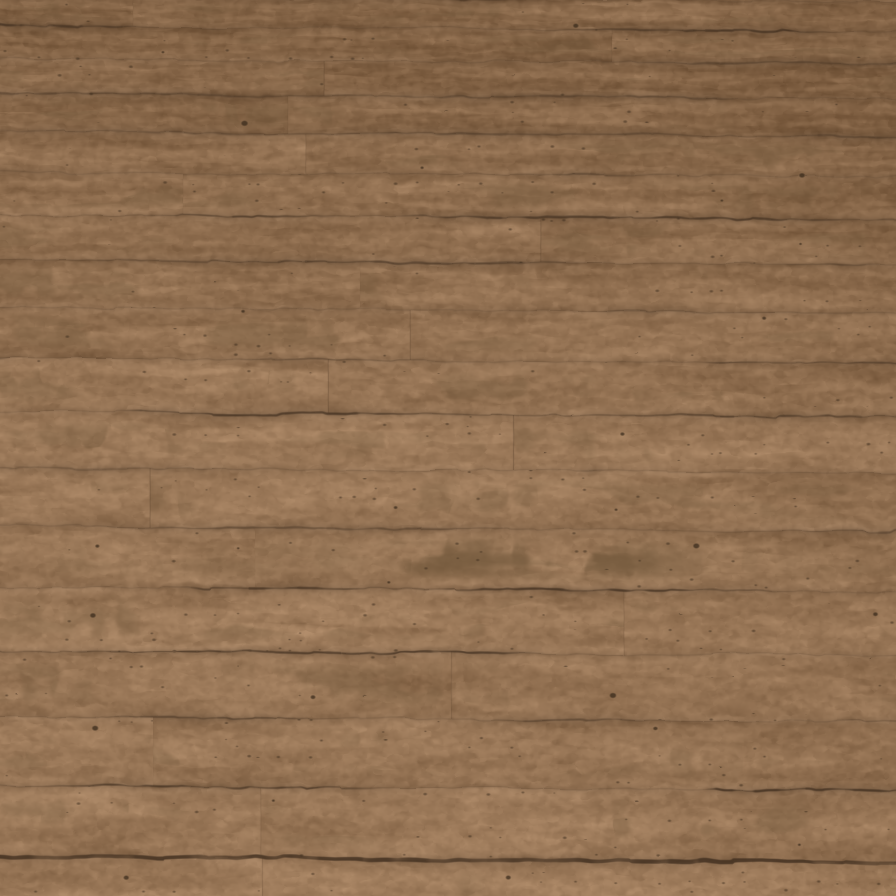
Give the GLSL for this texture, as a Shadertoy shader.

```glsl
// Worn brown floorboards receding upward, with broken seams, butt joints, stains and pits.

vec2 hash2(vec2 p) {
    vec3 q = fract(p.xyx * vec3(0.1031, 0.1030, 0.0973));
    q += dot(q, q.yzx + 33.33);
    return fract((q.xx + q.yz) * q.zy);
}

// Smooth cellular noise: blends the random shades of nearby feature points.
float cellNoise(vec2 p) {
    vec2 cell = floor(p);
    float shade = 0.005, total = 0.01;
    for (int j = -1; j <= 1; j++)
    for (int i = -1; i <= 1; i++) {
        vec2 id = cell + vec2(i, j);
        vec2 away = id + hash2(id) - p;
        float weight = max(0.0, 1.0 - dot(away, away));
        weight *= weight;
        shade += weight * hash2(id + 71.7).x;
        total += weight;
    }
    return shade / total;
}

// Scattered pits, at most one in each cell.
float pits(vec2 p, float density, float radius, float blur) {
    vec2 id = floor(p);
    vec2 center = 0.3 + 0.4 * hash2(id + 13.1);
    vec2 pick = hash2(id + 47.9);
    float size = radius * (0.5 + pick.y);
    float dist = length((fract(p) - center) * vec2(0.8, 1.0));
    return step(pick.x, density) * (1.0 - smoothstep(size - blur, size + blur, dist));
}

// Distance of a seam from the top; boards widen toward the viewer.
float seamDepth(float k) {
    return 0.031 + 0.0348 * k + 0.001445 * k * k;
}

void mainImage(out vec4 fragColor, in vec2 fragCoord) {
    vec2 uv = fragCoord / iResolution.xy;
    float pixel = 1.0 / iResolution.y;
    float x = uv.x;

    // Slightly tilted, uneven depth, then the inverse of seamDepth
    float depth = 1.0 - uv.y - 0.006 * (x - 0.3);
    depth += 0.003 * (cellNoise(vec2(x * 9.0, depth * 18.0)) - 0.5);
    depth += 0.003 * (cellNoise(vec2(x * 55.0, depth * 40.0)) - 0.5);
    float n = (sqrt(max(0.0, 0.001032 + 0.00578 * depth)) - 0.0348) / 0.00289;
    float row = floor(n);

    // Each row is cut once into two boards
    vec2 rowRandom = hash2(vec2(row + 5.0, 23.0));
    float jointX = 0.14 + 0.68 * rowRandom.x;
    float board = row * 2.0 + step(jointX, x);
    vec2 boardRandom = hash2(vec2(board + 40.0, 9.0));

    // Shade from broad light, board tone and grain at several scales
    vec2 wood = vec2(x, n) + boardRandom * 31.0;
    float streak = cellNoise(wood * vec2(4.0, 4.0));
    float mottle = cellNoise(wood * vec2(12.0, 6.0));
    float grain = cellNoise(wood * vec2(45.0, 11.0));
    float fiber = cellNoise(vec2(x * 120.0, depth * 200.0));
    float speckle = cellNoise(vec2(x * 230.0, depth * 250.0) + 17.0);
    float shade = mix(0.41, 0.73, smoothstep(0.0, 0.55, depth));
    shade -= 0.10 * smoothstep(0.55, 1.0, x);
    shade += 0.16 * (boardRandom.x - 0.5) + 0.34 * (streak - 0.5);
    shade += 0.30 * (mottle - 0.5) + 0.28 * (grain - 0.5);
    shade += 0.28 * (fiber - 0.5) + 0.16 * (speckle - 0.5);
    vec3 color = mix(vec3(0.45, 0.33, 0.22), vec3(0.66, 0.52, 0.39), shade);

    // Greyish stains along the board centers, heaviest on one row
    float across = fract(n);
    float middle = smoothstep(0.05, 0.4, across) * smoothstep(0.95, 0.6, across);
    float stainNoise = 0.5 * cellNoise(wood * vec2(11.0, 1.6)) + 0.3 * mottle
                     + 0.2 * cellNoise(vec2(x * 70.0, depth * 25.0));
    float patchArea = smoothstep(0.38, 0.46, x) * smoothstep(0.78, 0.7, x);
    float heavy = (1.0 - step(0.5, abs(row - 11.0))) * (0.35 + 0.65 * patchArea);
    float stain = middle * max(0.35 * smoothstep(0.55, 0.72, stainNoise),
                               0.75 * heavy * smoothstep(0.3, 0.6, stainNoise));
    color = mix(color, vec3(0.43, 0.33, 0.22), stain);

    // Seams: a faint shadow with short dark cracks; the nearest one is open
    float k = floor(n + 0.5);
    float seamDist = abs(depth - seamDepth(k));
    float seamRandom = hash2(vec2(k + 3.0, 61.0)).y;
    float breaks = smoothstep(0.35, 0.8, cellNoise(vec2(x * 5.0, k * 3.7)));
    float chips = smoothstep(0.2, 0.7, cellNoise(vec2(x * 50.0, k * 5.3)));
    float nearEdge = smoothstep(15.3, 15.8, k);
    float strength = 0.12 + (0.15 + 0.5 * seamRandom) * breaks * (0.4 + 0.6 * chips);
    strength = mix(strength, 0.5 + 0.3 * chips, nearEdge);
    float seamWidth = 0.0007 + 0.0006 * breaks * chips + 0.0012 * nearEdge;
    float line = 1.0 - smoothstep(seamWidth - pixel, seamWidth + pixel, seamDist);
    color *= 1.0 - (0.07 + 0.11 * breaks) * exp(-seamDist / 0.004);
    color = mix(color, vec3(0.25, 0.18, 0.12), line * strength);

    // Faint butt joints
    float joint = 1.0 - smoothstep(0.0005 - pixel, 0.0005 + pixel, abs(x - jointX));
    color = mix(color, vec3(0.33, 0.24, 0.16), joint * 0.45 * rowRandom.y);

    // A few dark pits and clusters of tiny ones in worn areas
    float large = pits(uv * 24.0, 0.03, 0.045, 24.0 * pixel);
    float worn = smoothstep(0.45, 0.75, streak);
    float tiny = pits(uv * vec2(85.0, 100.0), 0.12 * worn, 0.09, 95.0 * pixel);
    color = mix(color, vec3(0.23, 0.17, 0.11), max(0.75 * large, 0.5 * tiny));

    fragColor = vec4(color, 1.0);
}
```
